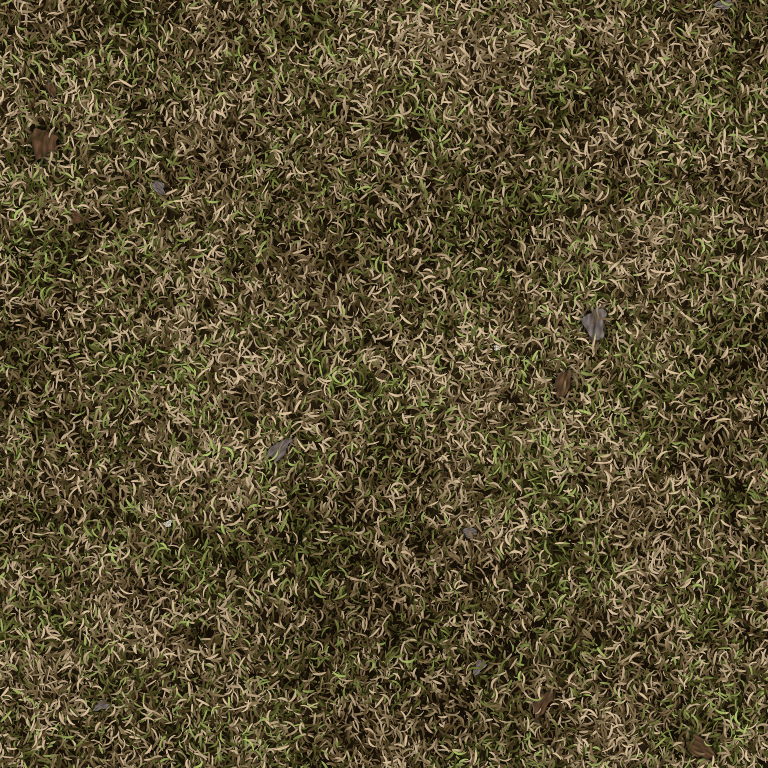
Give the GLSL for this texture, as a Shadertoy shader.

```glsl
#define LAYERS 30
#define CELL 0.025
#define BLADE_WIDTH 0.0016
#define BLADE_BEND 0.55
#define MEAN_TONE 0.68
#define TONE_SPREAD 1.05
#define SHADOW 0.20
#define PATCHINESS 0.34
#define GREENNESS 0.30
#define LITTER_COUNT 18
#define LITTER_SIZE 0.026

const float PI = 3.14159;

vec4 hash4(vec2 p) {
    vec4 h = fract(p.xyxy * vec4(0.1031, 0.1030, 0.0973, 0.1099));
    h += dot(h, h.wzxy + 33.33);
    return fract((h.xxyz + h.yzzw) * h.zywx);
}

float gradDot(vec2 cell, vec2 offset) {
    float a = 2.0 * PI * hash4(cell + 71.0).x;
    return dot(vec2(cos(a), sin(a)), offset);
}

float gradientNoise(vec2 p) {
    vec2 i = floor(p), f = fract(p), e = vec2(1, 0);
    vec2 u = f * f * f * (f * (f * 6.0 - 15.0) + 10.0);
    return mix(mix(gradDot(i, f), gradDot(i + e, f - e), u.x),
               mix(gradDot(i + e.yx, f - e.yx), gradDot(i + 1.0, f - 1.0), u.x), u.y);
}

mat2 rotation(float a) {
    float c = cos(a), s = sin(a);
    return mat2(c, -s, s, c);
}

// Soil through olive and straw to bleached grass
vec3 grassRamp(float t) {
    vec3 c = mix(vec3(0.09, 0.06, 0.03), vec3(0.21, 0.17, 0.09), clamp((t - 0.04) / 0.13, 0.0, 1.0));
    c = mix(c, vec3(0.29, 0.25, 0.13), clamp((t - 0.17) / 0.17, 0.0, 1.0));
    c = mix(c, vec3(0.41, 0.35, 0.24), clamp((t - 0.34) / 0.22, 0.0, 1.0));
    c = mix(c, vec3(0.52, 0.47, 0.33), clamp((t - 0.56) / 0.22, 0.0, 1.0));
    c = mix(c, vec3(0.66, 0.60, 0.49), clamp((t - 0.78) / 0.17, 0.0, 1.0));
    return mix(c, vec3(0.82, 0.76, 0.63), clamp((t - 0.95) / 0.30, 0.0, 1.0));
}

// One layer of curved blades, one per cell
void addBlades(inout vec3 color, vec2 p, float layer, float patchTone, float greenPatch, float px) {
    vec2 shift = hash4(vec2(layer, 5.0)).xy * 7.0;
    vec2 g = p / CELL + shift;
    vec2 corner = floor(g - 0.5);
    float depth = layer / float(LAYERS);
    for (int k = 0; k < 4; k++) {
        vec2 id = corner + vec2(k & 1, k >> 1);
        vec4 r = hash4(id + layer * 17.0);
        vec4 s = hash4(id + layer * 17.0 + 211.0);

        float d = r.z * 2.0 - 1.0;
        float lean = 0.5 * sin(id.x * 0.6 + 2.0 * sin(id.y * 0.45));
        float angle = 0.5 * PI + 0.5 * PI * d * (0.6 + 0.4 * abs(d)) + lean;
        vec2 q = rotation(angle) * (g - id - r.xy) * CELL;

        float halfLen = CELL * mix(0.24, 0.45, s.x);
        float along = q.x / halfLen;
        float bend = BLADE_BEND * (r.w * 2.0 - 1.0);
        float dist = abs(q.y - bend * halfLen * (along * along - 0.3));
        float taper = clamp(1.0 - along * along, 0.0, 1.0);
        float width = BLADE_WIDTH * mix(0.55, 1.1, s.y) * sqrt(taper);

        float cover = 1.0 - smoothstep(width - 0.6 * px, width + 0.6 * px, dist);
        cover *= smoothstep(0.0, 0.3, taper);
        float shade = taper * (1.0 - smoothstep(0.0, BLADE_WIDTH * 3.0, dist));

        float tone = MEAN_TONE + TONE_SPREAD * (s.z - 0.5) + 0.4 * (depth - 0.68);
        tone += patchTone + 0.1 * along;
        float green = step(s.w, GREENNESS + greenPatch);
        vec3 tint = mix(vec3(1.04, 0.99, 0.96), vec3(0.84, 1.0, 0.66), green);
        vec3 blade = grassRamp(tone - 0.14 * green) * tint;
        color = mix(color * (1.0 - SHADOW * shade), blade, cover);
    }
}

// Scattered dead leaves and pale scraps
void addLitter(inout vec3 color, vec2 p, float px) {
    for (int k = 0; k < LITTER_COUNT; k++) {
        vec4 r = hash4(vec2(k, 37));
        vec4 s = hash4(vec2(k, 83));
        float size = LITTER_SIZE * mix(0.22, 1.0, r.z * r.z);
        vec2 q = rotation(2.0 * PI * s.x) * (p - r.xy) / size;
        q.y *= mix(1.2, 2.0, s.y);
        float a = atan(q.y, q.x);
        float edge = 0.75 + 0.12 * sin(3.0 * a + 9.0 * s.z) + 0.3 * gradientNoise(q * 2.2 + 40.0 * r.xy);
        float dist = length(q) - edge;
        float soft = 0.8 * px / size;

        vec3 leaf = mix(vec3(0.34, 0.25, 0.17), vec3(0.43, 0.39, 0.37), step(0.5, r.w));
        leaf = mix(leaf, vec3(0.73, 0.70, 0.64), step(0.84, r.w));
        float crease = gradientNoise(q * vec2(2.0, 4.5) + 13.0 * s.zw);
        float vein = 1.0 - smoothstep(0.0, 0.12, abs(q.y - 0.15 * q.x * q.x));
        leaf *= 1.0 + 0.55 * crease - 0.18 * vein;

        color *= 1.0 - 0.45 * (1.0 - smoothstep(0.0, 0.4, dist));
        color = mix(color, leaf, 1.0 - smoothstep(-soft, soft, dist));
    }
}

void mainImage(out vec4 fragColor, in vec2 fragCoord) {
    float px = 1.0 / iResolution.y;
    vec2 p = fragCoord * px;

    // Broad worn areas, clumps and small dark hollows
    float patchTone = PATCHINESS * (0.8 * gradientNoise(p * 3.0 + 4.0)
                    + 0.7 * gradientNoise(p * 11.0) + 0.8 * gradientNoise(p * 32.0));
    float greenPatch = 0.6 * gradientNoise(p * 9.0 + 30.0);

    vec3 color = grassRamp(0.08 + 0.3 * patchTone);
    for (int i = 0; i < LAYERS; i++) {
        if (i == LAYERS - 2) addLitter(color, p, px);
        addBlades(color, p, float(i), patchTone, greenPatch, px);
    }
    fragColor = vec4(color, 1.0);
}
```
